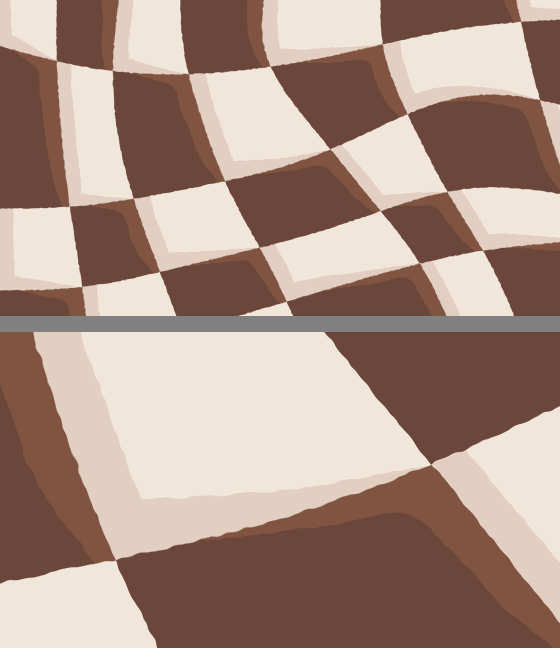
Top: the whole. Bottom: its middle third, enlarged.
Write a WebGL 2 fragment shader that draws this pattern.

```glsl
#version 300 es
precision highp float;
// A warped checkerboard of cream and brown cells, hand-cut in flat colour.
// Grid lines are straight chords bent by four sine harmonics; each cell gets
// a shade band: left and bottom on cream cells, right and top on brown ones.
uniform vec2 u_resolution;
out vec4 fragColor;

const float PI = 3.14159265;
const vec2 CANVAS = vec2(768.0, 432.0); // design units, y measured downward

// Start and end of each grid line, and its sine amplitudes
const vec2 COLUMN_ENDS[8] = vec2[8](
  vec2(-8, -1), vec2(78, 118), vec2(163, 242), vec2(247, 402),
  vec2(362, 612), vec2(522, 705), vec2(708, 850), vec2(900, 1050));
const vec4 COLUMN_WAVES[8] = vec4[8](
  vec4(0), vec4(-10.5, -1.6, 0, -0.4), vec4(-34.4, -3.6, 0, -0.3),
  vec4(-28.8, -5.1, 0.2, -1.6), vec4(-27.6, -22.6, -3.4, -3.1),
  vec4(-25.8, -10.8, -0.9, -2.3), vec4(-13.9, -1, 0.5, -0.3), vec4(0));
const vec2 ROW_ENDS[6] = vec2[6](
  vec2(-110, -130), vec2(63, 27), vec2(285, 143),
  vec2(397, 265), vec2(510, 331), vec2(600, 480));
const vec4 ROW_WAVES[6] = vec4[6](
  vec4(0), vec4(43.3, 16.5, -1, 1.7), vec4(4.4, 25.1, -10.5, 5.7),
  vec4(-4.1, 20.5, -4.8, 4.9), vec4(-5.9, 11.1, -0.3, 1.6), vec4(0));

float hash(vec2 p) {
  vec3 q = fract(vec3(p.xyx) * 0.1031);
  q += dot(q, q.yzx + 33.33);
  return fract((q.x + q.y) * q.z);
}

float noise(vec2 p) {
  vec2 i = floor(p), f = fract(p);
  f = f * f * (3.0 - 2.0 * f);
  return mix(mix(hash(i), hash(i + vec2(1, 0)), f.x),
             mix(hash(i + vec2(0, 1)), hash(i + vec2(1, 1)), f.x), f.y);
}

float bentLine(vec2 ends, vec4 waves, float t) {
  return mix(ends.x, ends.y, t) + dot(waves, sin(PI * t * vec4(1, 2, 3, 4)));
}

float smoothMin(float a, float b, float k) {
  float h = max(k - abs(a - b), 0.0) / k;
  return min(a, b) - h * h * k * 0.25;
}

void main() {
  vec2 uv = gl_FragCoord.xy / u_resolution;
  vec2 p = vec2(uv.x, 1.0 - uv.y) * CANVAS;
  float aa = 0.6 * CANVAS.y / u_resolution.y;

  // Slightly ragged cut edges
  vec2 q = p + 1.4 * (vec2(noise(p / 4.0), noise(p / 4.0 + 300.0)) - 0.5);

  // Enclosing cell, and a checker sign that flips across every line
  float checker = 1.0;
  vec2 lo = vec2(-1000.0), hi = vec2(2000.0), cell = vec2(0.0);
  for (int i = 0; i < 8; i++) {
    float x = bentLine(COLUMN_ENDS[i], COLUMN_WAVES[i], p.y / CANVAS.y);
    checker *= clamp((q.x - x) / aa, -1.0, 1.0);
    if (q.x >= x) { lo.x = x; cell.x = float(i); }
    else hi.x = min(hi.x, x);
  }
  for (int j = 0; j < 6; j++) {
    float y = bentLine(ROW_ENDS[j], ROW_WAVES[j], p.x / CANVAS.x);
    checker *= clamp((q.y - y) / aa, -1.0, 1.0);
    if (q.y >= y) { lo.y = y; cell.y = float(j); }
    else hi.y = min(hi.y, y);
  }
  vec2 f = (q - lo) / (hi - lo);

  // Band widths vary by cell and wander along the edge
  float wander = 5.0 * (noise(p / 30.0 + cell * 17.0) - 0.5);
  float vary = mix(0.88, 1.12, hash(cell + 5.0));

  // Cream: even left band, bottom band tapering to the right
  float creamInside = min(q.x - lo.x - 21.0 * vary - 0.5 * wander,
                          hi.y - q.y - (25.0 * vary + wander) * (1.0 - f.x));
  // Brown: right band narrowing downward, top band growing to the right
  float rightBand = (23.0 * vary + wander) * mix(1.0, 0.45, pow(f.y, 4.0));
  float topBand = (15.0 * vary + wander) * smoothstep(0.1, 0.85, f.x);
  float brownInside = smoothMin(hi.x - q.x - rightBand,
                                q.y - lo.y - topBand + 1.0, 16.0);

  vec3 cream = mix(vec3(0.89, 0.81, 0.76), vec3(0.94, 0.90, 0.855),
                   smoothstep(-aa, aa, creamInside));
  vec3 brown = mix(vec3(0.50, 0.33, 0.255), vec3(0.42, 0.28, 0.23),
                   smoothstep(-aa, aa, brownInside));
  fragColor = vec4(mix(brown, cream, 0.5 + 0.5 * checker), 1.0);
}
```
